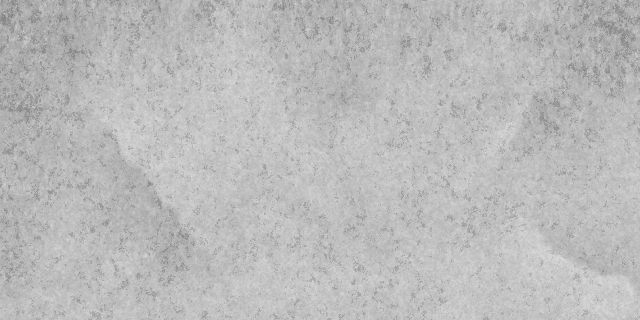
Give the GLSL for this texture, as a WebGL 1 fragment shader.

```glsl
precision highp float;
// Weathered grey concrete wall with pits, vertical stains and soft diagonal creases.
uniform vec2 u_resolution;

float hash(vec2 p) {
  vec3 q = fract(p.xyx * vec3(0.1031, 0.1030, 0.0973));
  q += dot(q, q.yzx + 33.33);
  return fract((q.x + q.y) * q.z);
}

float noise(vec2 p) {
  vec2 i = floor(p);
  vec2 f = fract(p);
  f = f * f * (3.0 - 2.0 * f);
  return mix(mix(hash(i), hash(i + vec2(1.0, 0.0)), f.x),
             mix(hash(i + vec2(0.0, 1.0)), hash(i + 1.0), f.x), f.y);
}

// Layered noise; gain sets the roughness, the result is centred on zero.
float fbm(vec2 p, float gain) {
  float sum = 0.0;
  float total = 0.0;
  float amplitude = 1.0;
  for (int i = 0; i < 5; i++) {
    sum += amplitude * (noise(p) - 0.5);
    total += amplitude;
    amplitude *= gain;
    p = mat2(1.6, 1.2, -1.2, 1.6) * p + 17.3;
  }
  return sum / total;
}

// Three unrotated octaves, so that stretched grain keeps its direction.
float grain(vec2 p) {
  return 0.36 * noise(p) + 0.34 * noise(p * 2.03 + 31.7)
       + 0.30 * noise(p * 3.9 + 73.1) - 0.5;
}

// Tonal step along a segment: light to the left of a-b, dark to the right.
float crease(vec2 p, vec2 a, vec2 b, float width) {
  vec2 along = normalize(b - a);
  vec2 q = p - a;
  float t = dot(q, along) / length(b - a);
  float side = along.x * q.y - along.y * q.x;
  float ends = smoothstep(-0.2, 0.25, t) * (1.0 - smoothstep(0.75, 1.2, t));
  return ends * exp(-abs(side) / width) * mix(-1.0, 1.0, smoothstep(-0.015, 0.015, side));
}

float blot(vec2 p, vec2 centre, vec2 size) {
  vec2 q = (p - centre) / size;
  return exp(-dot(q, q));
}

void main() {
  vec2 p = gl_FragCoord.xy / u_resolution.y;
  p.x += 1.0 - 0.5 * u_resolution.x / u_resolution.y;
  vec2 warp = vec2(fbm(p * 5.0 + 4.0, 0.6), fbm(p * 5.0 + 40.0, 0.6));
  vec2 w = p + 0.12 * warp;

  // Staining gathers at the top, the left side and the upper right corner.
  float patches = fbm(p * vec2(4.0, 3.2) + 9.0, 0.65);
  float top = smoothstep(0.6, 1.05, w.y);
  float wear = 0.55 * top + 0.5 * (1.0 - smoothstep(0.0, 0.4, w.x));
  wear += 0.6 * blot(w, vec2(1.98, 0.88), vec2(0.38, 0.18));
  wear += 0.55 * blot(w, vec2(0.08, 0.86), vec2(0.18, 0.22));
  wear += 0.75 * blot(w, vec2(1.07, 0.69), vec2(0.08, 0.07));
  wear += 0.4 * blot(w, vec2(1.22, 0.6), vec2(0.16, 0.07));
  wear += 0.45 * blot(w, vec2(1.74, 0.64), vec2(0.16, 0.12));
  wear += 0.35 * blot(w, vec2(0.35, 0.35), vec2(0.22, 0.25));
  wear = clamp(wear + 1.3 * patches, 0.0, 1.2);

  // Broad tone and creases
  float tone = 0.764 - 0.082 * wear + 0.07 * fbm(p * 7.0 + 60.0, 0.7);
  tone += 0.045 * crease(w, vec2(0.32, 0.62), vec2(0.68, 0.18), 0.09);
  tone += 0.06 * crease(w, vec2(2.05, 0.03), vec2(1.66, 0.31), 0.08);
  tone += 0.04 * crease(w, vec2(1.55, 0.53), vec2(1.71, 0.76), 0.07);
  tone += 0.025 * crease(w, vec2(0.3, 0.06), vec2(0.52, 0.27), 0.1);
  tone += 0.035 * blot(w, vec2(0.05, 0.06), vec2(0.12, 0.04));

  // Fine grain, drawn out vertically near the top
  float fine = grain(p * 75.0);
  float streaks = grain(p * vec2(80.0, 24.0) + 11.0);
  tone += 0.13 * fine + (0.03 + 0.11 * top) * streaks;
  tone += 0.05 * (noise(p * 250.0 + 5.0) - 0.5);

  // Dark pits cluster where the surface is worn
  float cluster = fbm(p * 9.0 + 25.0, 0.7);
  float pits = fbm(p * vec2(58.0, 50.0) + 80.0, 0.85) + 0.07 * wear + 0.22 * cluster;
  tone -= 0.11 * smoothstep(0.1, 0.22, pits);

  // Small pale flecks where stain has flaked off
  float flakes = grain(p * vec2(62.0, 40.0) + 140.0);
  tone += 0.05 * wear * smoothstep(0.08, 0.2, flakes);

  gl_FragColor = vec4(vec3(clamp(tone, 0.42, 0.84)), 1.0);
}
```
